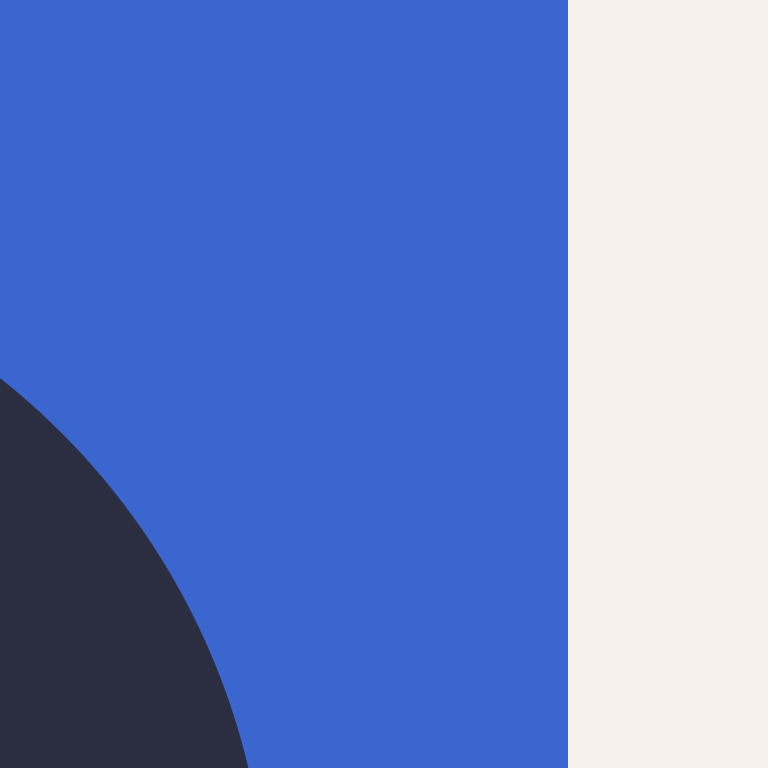
Give the GLSL for this background, as a three.js fragment shader.

```glsl
varying vec2 vUv;

// Coverage of a shape from its signed distance, negative inside
float fillMask(float dist) {
  float edge = max(fwidth(dist), 0.0001);
  return 1.0 - smoothstep(-0.5 * edge, 0.5 * edge, dist);
}

float circleDistance(vec2 point, vec2 center, float radius) {
  return length(point - center) - radius;
}

void main() {
  vec3 blue = vec3(0.233, 0.395, 0.81);
  vec3 cream = vec3(0.972, 0.94, 0.918);
  vec3 navy = vec3(0.17, 0.18, 0.25);

  // Large disc entering from the lower left
  float disc = circleDistance(vUv, vec2(-0.568, -0.211), 0.916);
  vec3 color = mix(blue, navy, fillMask(disc));

  // Upright band along the right side
  color = mix(color, cream, fillMask(0.7396 - vUv.x));

  gl_FragColor = vec4(color, 1.0);
}
```
